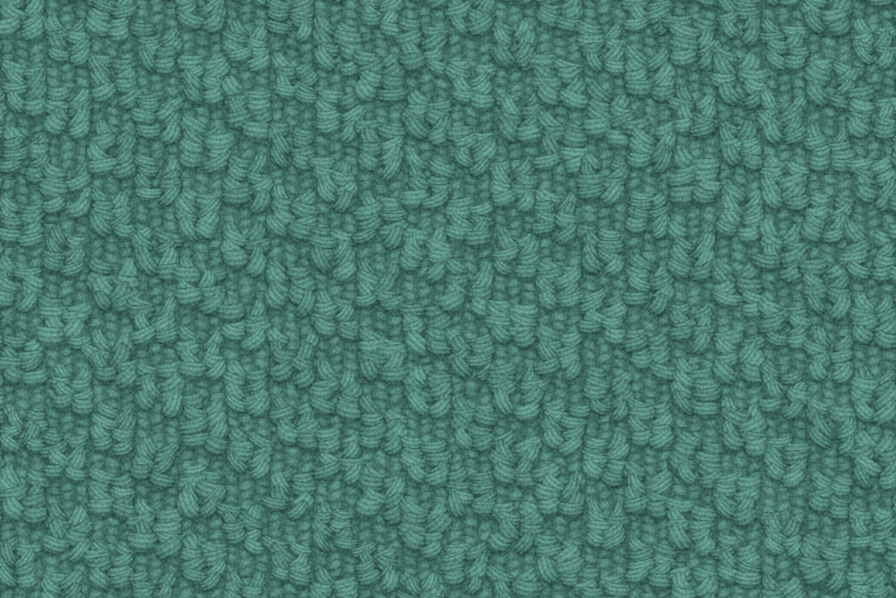
Give the GLSL for this texture, as a Shadertoy shader.

```glsl
// Green terry cloth: staggered tufts of curled yarn loops over a ribbed knit ground.
// Each tuft paints jittered, bent ovals from top to bottom, every one with
// a cast shadow, rounded shading and fine strands; cellular noise adds fuzz.

const float COLUMNS = 20.0;            // tuft columns across the canvas
const float TUFT_PITCH = 1.54;         // vertical tuft spacing, in column widths
const int LOOPS = 8;                   // yarn loops per tuft
const vec2 LOOP_SIZE = vec2(0.275, 0.175);
const vec2 TUFT_JITTER = vec2(0.10, 0.16);
const vec2 LOOP_JITTER = vec2(0.17, 0.13);
const float LOOP_BEND = 0.75;
const float STRAND_FREQ = 11.0;
const float SHADOW_DEPTH = 0.55;
const vec2 STITCH_COUNT = vec2(3.0, 4.6); // ground stitches per column width
const float FUZZ_SCALE = 13.0;
const float FUZZ_DEPTH = 0.36;
const vec3 SHADE_COLOR = vec3(0.170, 0.308, 0.272);
const vec3 LIGHT_COLOR = vec3(0.398, 0.628, 0.576);

vec3 hash3(vec2 p) {
    vec3 v = fract(p.xyx * vec3(0.1031, 0.1030, 0.0973));
    v += dot(v, v.yxz + 33.33);
    return fract((v.xxy + v.yzz) * v.zyx);
}

// Distance to the nearest scattered point
float cellular(vec2 p) {
    vec2 cell = floor(p);
    float nearest = 2.0;
    for (int y = -1; y <= 1; y++)
    for (int x = -1; x <= 1; x++) {
        vec2 id = cell + vec2(x, y);
        nearest = min(nearest, length(id + hash3(id + 71.0).xy - p));
    }
    return nearest;
}

// Slow, uneven drift from layered sines
vec2 drift(vec2 p) {
    return sin(p.yx * vec2(0.9, 0.7) + 1.3) * 0.05
         + sin(p.yx * vec2(2.1, 1.9) + p * 0.6) * 0.03;
}

// Ribs of small slanted stitches
float knitGround(vec2 p) {
    vec2 g = p * STITCH_COUNT;
    float rib = mod(floor(g.x), 2.0);
    g.y += 0.5 * rib;
    vec3 rnd = hash3(floor(g) + 19.0);
    vec2 f = fract(g) - 0.5;
    f.y += (rib - 0.5) * f.x + (rnd.x - 0.5) * 0.3;
    float stitch = smoothstep(0.62, 0.12, length(f * vec2(1.15, 1.0)));
    return 0.27 + 0.36 * stitch + 0.18 * (rnd.y - 0.5);
}

// Paints one curled loop over the tone below it
float paintLoop(float tone, vec2 p, float angle, vec2 size, vec3 rnd, float soft) {
    float c = cos(angle), s = sin(angle);
    mat2 toLoop = mat2(c, -s, s, c);
    vec2 r = toLoop * p;
    r.y -= LOOP_BEND * (r.x * r.x - 0.03);
    vec2 e = r / size;
    vec2 blunt = pow(abs(e), vec2(2.5));
    float d = pow(blunt.x + blunt.y, 0.4);
    vec2 below = (r + toLoop * vec2(0.0, 0.06)) / size;
    tone *= 1.0 - SHADOW_DEPTH * smoothstep(1.4, 0.8, length(below));

    float dome = sqrt(max(1.0 - d * d, 0.0));
    float lit = (e * toLoop).y;
    float strand = sin(e.y * STRAND_FREQ + 0.9 * sin(e.x * 2.6 + rnd.x * 6.3));
    float yarn = 0.12 + 0.52 * dome + 0.20 * lit + 0.13 * strand + 0.18 * (rnd.y - 0.5);
    float cover = smoothstep(soft, -soft, (d - 1.0) * size.y);
    return mix(tone, yarn, cover);
}

// Two uneven stacks of loops, splayed outward
float paintTuft(float tone, vec2 p, vec2 id, float soft) {
    vec3 tuft = hash3(id + 7.0);
    p -= (tuft.xy - 0.5) * TUFT_JITTER;
    p /= 0.94 + 0.18 * tuft.z;
    for (int i = 0; i < LOOPS; i++) {
        vec2 key = id * 9.0 + vec2(float(i) * 3.7, float(i) * 1.9);
        vec3 rnd = hash3(key), more = hash3(key + 43.0);
        float side = mod(float(i), 2.0) * 2.0 - 1.0;
        vec2 center = vec2(side * 0.25, 0.39 - 0.11 * float(i));
        center += (rnd.xy - 0.5) * LOOP_JITTER;
        float angle = side * 0.35 + (rnd.z - 0.5) * 1.5;
        vec2 size = LOOP_SIZE * (0.82 + 0.36 * more.xz);
        tone = paintLoop(tone, p - center, angle, size, more, soft);
    }
    return tone;
}

void mainImage(out vec4 fragColor, in vec2 fragCoord) {
    vec2 p = fragCoord / iResolution.x * COLUMNS;
    float soft = max(COLUMNS / iResolution.x * 0.6, 0.012);
    float tone = knitGround(p + 0.3 * drift(p));

    // Neighbouring tufts, upper ones first; alternate columns are staggered
    vec2 q = p + drift(p);
    float column = floor(q.x);
    for (int y = 1; y >= -1; y--)
    for (int x = -1; x <= 1; x++) {
        float col = column + float(x);
        float stagger = 0.5 * mod(col, 2.0);
        float row = floor(q.y / TUFT_PITCH - stagger) + float(y);
        vec2 center = vec2(col + 0.5, (row + stagger + 0.5) * TUFT_PITCH);
        tone = paintTuft(tone, q - center, vec2(col, row) + 50.0, soft);
    }

    // Fuzzy fibres
    tone += FUZZ_DEPTH * (0.45 - cellular(p * FUZZ_SCALE));
    vec3 color = mix(SHADE_COLOR, LIGHT_COLOR, clamp(tone * 1.2, -0.1, 1.15));
    fragColor = vec4(color, 1.0);
}
```
